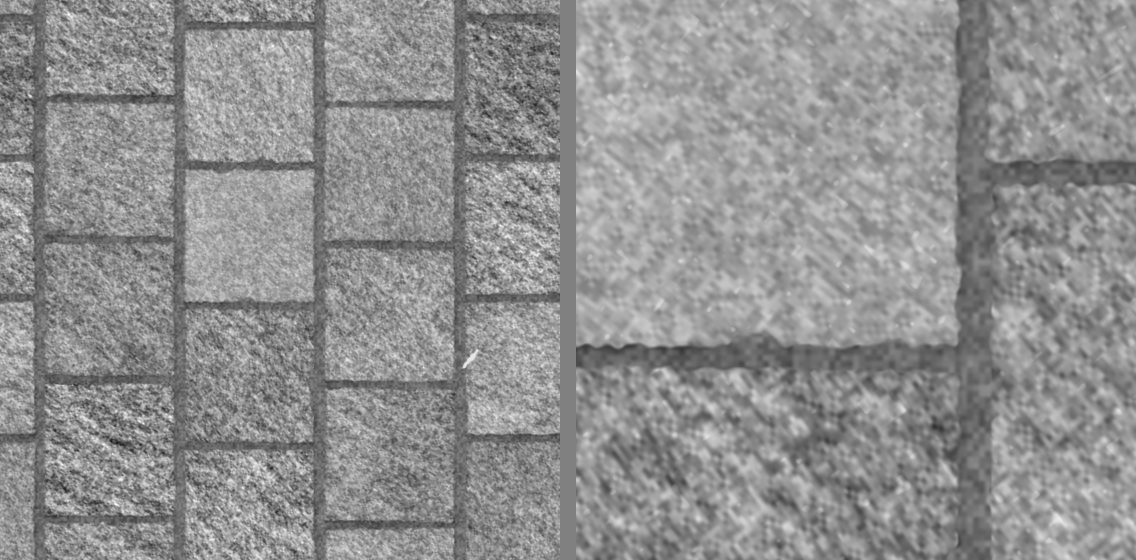
Left, the full canvas; right, a detail of the centre.
This texture is drawn by a Shadertoy shader. Its source:

```glsl
const float REPEATS = 4.0;
const float COLUMN_START = 0.284;
const vec4 COLUMN_OFFSET = vec4(0.29, 0.815, 0.25, 0.87);
const vec2 STONE_HALF_SIZE = vec2(0.461, 0.472);
const vec2 LIGHT_DIRECTION = vec2(0.3, 0.95);
const float MORTAR_TONE = 0.43;

// One row per column of stones, listed upwards
const mat4 STONE_TONE = mat4(
    0.56, 0.55, 0.58, 0.59,
    0.55, 0.64, 0.61, 0.58,
    0.55, 0.58, 0.59, 0.61,
    0.61, 0.60, 0.51, 0.57);
const mat4 STONE_ROUGHNESS = mat4(
    1.00, 0.50, 0.50, 0.75,
    0.65, 0.10, 0.45, 0.95,
    0.50, 0.50, 0.30, 0.40,
    0.50, 0.80, 0.75, 0.45);

float hash(vec2 p) {
    vec3 q = fract(p.xyx * vec3(0.1031, 0.1030, 0.0973));
    q += dot(q, q.yzx + 33.33);
    return fract((q.x + q.y) * q.z);
}

float noise(vec2 p) {
    vec2 cell = floor(p);
    vec2 f = fract(p);
    f = f * f * (3.0 - 2.0 * f);
    float low = mix(hash(cell), hash(cell + vec2(1.0, 0.0)), f.x);
    float high = mix(hash(cell + vec2(0.0, 1.0)), hash(cell + 1.0), f.x);
    return mix(low, high, f.y);
}

mat2 rotation(float angle) {
    float c = cos(angle), s = sin(angle);
    return mat2(c, s, -s, c);
}

float fbm(vec2 p) {
    float sum = 0.0, amplitude = 0.5;
    for (int i = 0; i < 4; i++) {
        sum += amplitude * noise(p);
        p = rotation(0.4) * p * 2.03 + 7.3;
        amplitude *= 0.5;
    }
    return sum / 0.9375;
}

float boxDistance(vec2 p, vec2 halfSize, float radius) {
    vec2 q = abs(p) - halfSize + radius;
    return length(max(q, 0.0)) + min(max(q.x, q.y), 0.0) - radius;
}

float segmentDistance(vec2 p, vec2 a, vec2 b) {
    vec2 ab = b - a;
    return length(p - a - ab * clamp(dot(p - a, ab) / dot(ab, ab), 0.0, 1.0));
}

// Cleft height, stretched along a direction chosen per stone
float cleftHeight(vec2 p, float angle) {
    return fbm(rotation(angle) * p * vec2(5.0, 10.0));
}

float stoneShade(vec2 p, float angle, float tone, float roughness) {
    float height = cleftHeight(p, angle);
    float relief = height - cleftHeight(p + LIGHT_DIRECTION * 0.018, angle);
    float stain = fbm(p * 2.3 + 11.0) - 0.5;
    vec2 grainPoint = rotation(angle) * p;
    float grain = noise(grainPoint * vec2(66.0, 84.0))
        + 0.8 * noise(grainPoint * vec2(31.0, 44.0) + 5.0) - 0.9;
    float pits = smoothstep(0.40, 0.27, height);
    float flecks = smoothstep(0.82, 1.0, noise(grainPoint * 40.0 + 17.0));
    return tone + 0.17 * stain + 1.15 * roughness * relief
        + mix(0.17, 0.34, roughness) * grain + 0.13 * flecks
        - 0.08 * roughness * pits;
}

// Sandy joint, darker between rows and next to the shaded stone sides
float mortarShade(vec2 p, vec2 local, float edge) {
    float grain = noise(p * 70.0) + 0.6 * noise(p * 24.0) - 0.8;
    float rowJoint = smoothstep(0.455, 0.475, abs(local.y))
        * smoothstep(0.48, 0.45, abs(local.x));
    float below = rowJoint * step(local.y, 0.0) * smoothstep(0.0, 0.025, local.y + 0.5);
    float right = smoothstep(0.44, 0.46, local.x) * smoothstep(0.0, 0.03, 0.5 - local.x);
    float contact = exp(-max(edge, 0.0) * 60.0);
    float shadow = 0.045 * rowJoint + (0.09 * below + 0.10 * right) * contact;
    return MORTAR_TONE + 0.17 * grain - shadow * (0.4 + 1.2 * noise(p * 3.0));
}

void mainImage(out vec4 fragColor, in vec2 fragCoord) {
    vec2 uv = fragCoord / iResolution.xy;
    float pixel = REPEATS / min(iResolution.x, iResolution.y);

    // Staggered grid, wrapping at the canvas edge
    vec2 grid = uv * REPEATS - vec2(COLUMN_START, 0.0);
    int column = int(mod(floor(grid.x), REPEATS));
    grid.y -= COLUMN_OFFSET[column];
    int row = int(mod(floor(grid.y), REPEATS));
    vec2 id = vec2(column, row);
    vec2 local = fract(grid) - 0.5;
    vec2 p = local + id * vec2(3.7, 5.3) + 2.0;

    // Slightly tilted stone with a finely worn outline
    float tilt = (hash(id + 3.1) - 0.35) * 0.03;
    float wobble = 0.012 * (noise(p * 5.0) - 0.5) + 0.016 * (noise(p * 40.0) - 0.5);
    float chips = 0.025 * smoothstep(0.75, 0.95, noise(p * 6.0 + 9.0));
    float edge = boxDistance(rotation(tilt) * local, STONE_HALF_SIZE, 0.012) + wobble + chips;

    float angle = mix(0.5, 1.1, hash(id + 8.7));
    float stone = stoneShade(p, angle, STONE_TONE[column][row], STONE_ROUGHNESS[column][row]);
    stone -= 0.04 * smoothstep(-0.025, 0.0, edge);
    float softness = pixel + 0.004;
    float shade = mix(mortarShade(uv * REPEATS, local, edge), stone,
        smoothstep(softness, -softness, edge));

    // Pale scrape on one stone
    float scrape = segmentDistance(uv, vec2(0.829, 0.344), vec2(0.852, 0.374)) - 0.003;
    float scrapeMask = smoothstep(0.002, -0.002, scrape + 0.006 * (noise(uv * 170.0) - 0.4));
    shade = mix(shade, 0.9, scrapeMask);

    fragColor = vec4(vec3(clamp(shade, 0.0, 1.0)), 1.0);
}
```
